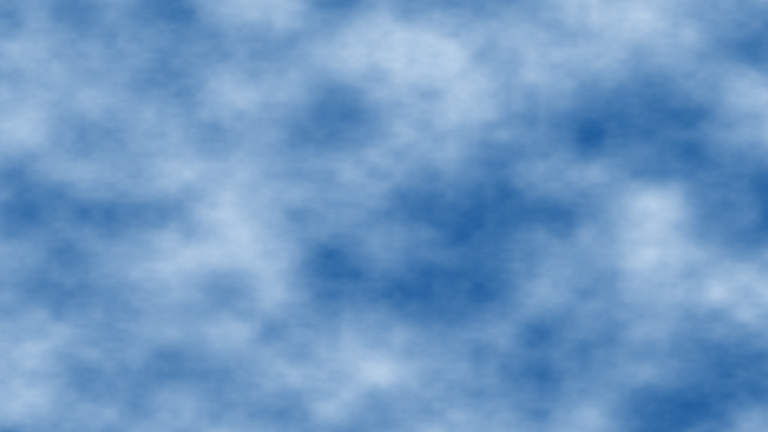
A Shadertoy shader for this texture:

```glsl
float hash(vec2 cell) {
    return fract(sin(dot(cell, vec2(127.1, 311.7))) * 43758.5453);
}

float valueNoise(vec2 p) {
    vec2 cell = floor(p);
    vec2 f = fract(p);
    vec2 blend = f * f * (3.0 - 2.0 * f);
    float bottom = mix(hash(cell), hash(cell + vec2(1.0, 0.0)), blend.x);
    float top = mix(hash(cell + vec2(0.0, 1.0)), hash(cell + vec2(1.0, 1.0)), blend.x);
    return mix(bottom, top, blend.y);
}

// Six octaves, each half as large and half as strong
float cloudNoise(vec2 p) {
    float sum = 0.0;
    float amplitude = 0.5;
    for (int octave = 0; octave < 6; octave++) {
        sum += amplitude * valueNoise(p);
        p = p * 2.0 + vec2(17.3, 9.1);
        amplitude *= 0.5;
    }
    return sum;
}

void mainImage(out vec4 fragColor, in vec2 fragCoord) {
    vec2 uv = fragCoord / iResolution.y;

    // Clouds slightly wider than tall
    float density = cloudNoise(uv * vec2(4.1, 5.4) + vec2(3.7, 11.2));

    // Deep sky blue up to pale haze
    float haze = clamp(density * 1.15 - 0.186, 0.0, 1.0);
    vec3 color = mix(vec3(0.09, 0.34, 0.60), vec3(0.90, 0.95, 1.0), haze);

    fragColor = vec4(color, 1.0);
}
```
